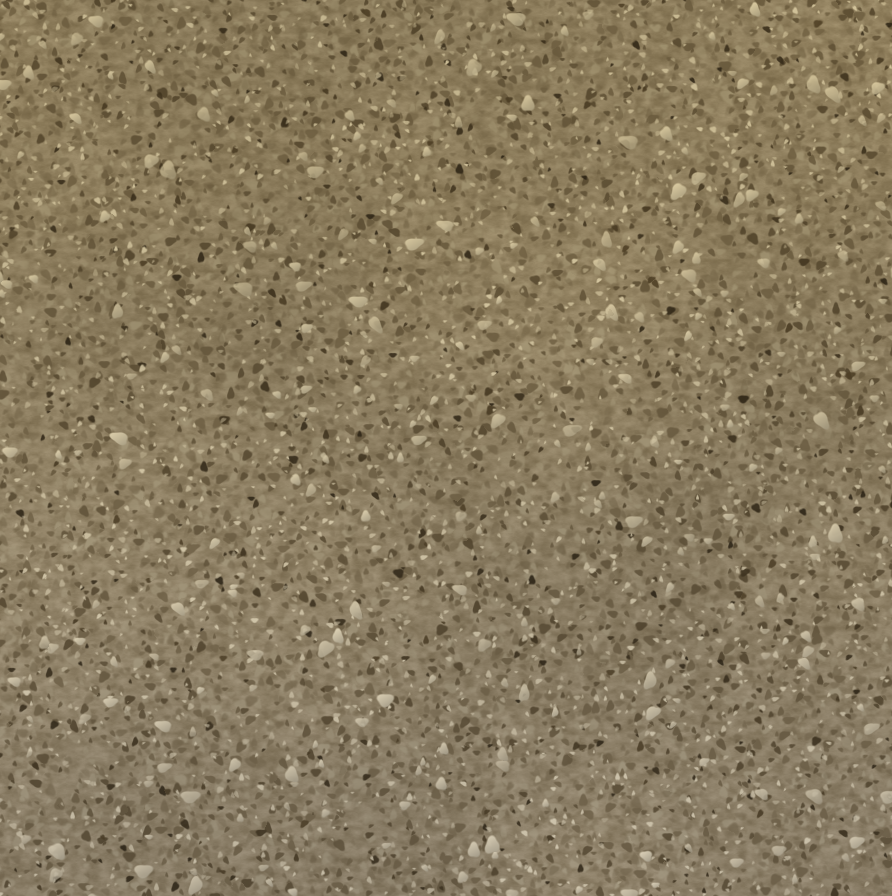
Write a WebGL 2 fragment shader that draws this texture.

```glsl
#version 300 es
precision highp float;
// Fine speckled stone: dark and cream grains set in a mottled olive-tan ground.

uniform vec2 u_resolution;
out vec4 fragColor;

const vec3 GROUND = vec3(0.552, 0.494, 0.382);
const vec3 PALE   = vec3(0.625, 0.575, 0.460);
const vec3 BROWN  = vec3(0.435, 0.378, 0.272);
const vec3 UMBER  = vec3(0.270, 0.220, 0.135);
const vec3 CREAM  = vec3(0.800, 0.750, 0.625);

// Three independent random values in 0..1 for a cell and a seed.
vec3 hash3(vec2 cell, int seed) {
    uvec3 v = uvec3(ivec3(ivec2(cell), seed)) * 1664525u + 1013904223u;
    v.x += v.y * v.z; v.y += v.z * v.x; v.z += v.x * v.y;
    v ^= v >> 16u;
    v.x += v.y * v.z; v.y += v.z * v.x; v.z += v.x * v.y;
    return vec3(v >> 8u) / float(1 << 24);
}

float valueNoise(vec2 p, int seed) {
    vec2 cell = floor(p);
    vec2 f = fract(p);
    f = f * f * (3.0 - 2.0 * f);
    float low  = mix(hash3(cell, seed).x, hash3(cell + vec2(1, 0), seed).x, f.x);
    float high = mix(hash3(cell + vec2(0, 1), seed).x, hash3(cell + vec2(1, 1), seed).x, f.x);
    return mix(low, high, f.y);
}

float fbm(vec2 p, int seed) {
    float sum = 0.0, gain = 0.5;
    for (int i = 0; i < 4; i++) {
        sum += gain * valueNoise(p, seed + i);
        p = p * 2.03 + 7.1;
        gain *= 0.5;
    }
    return sum / 0.9375;
}

// Scattered pebbles; radii are in canvas units.
// Returns coverage, a random tone per grain, and a slope that is high on its upper left.
vec3 grains(vec2 uv, float scale, float density, vec2 radii, float softness, int seed) {
    vec2 p = uv * scale;
    vec2 home = floor(p);
    vec3 result = vec3(0.0);
    for (int y = -1; y <= 1; y++) {
        for (int x = -1; x <= 1; x++) {
            vec2 cell = home + vec2(x, y);
            vec3 place = hash3(cell, seed);
            if (place.z > density) continue;
            vec3 form = hash3(cell, seed + 50);
            vec2 offset = p - cell - place.xy;
            float turn = form.x * 6.2832;
            float c = cos(turn), s = sin(turn);
            vec2 q = mat2(c, -s, s, c) * offset;
            q *= vec2(0.82, 1.0 + 0.45 * form.z);
            float radius = scale * mix(radii.x, radii.y, form.y * form.y);
            float angle = atan(q.y, q.x + 1e-5);
            float outline = radius * (1.0 + 0.14 * sin(3.0 * angle + turn * 5.0));
            float edge = softness * scale;
            float cover = 1.0 - smoothstep(-edge, edge, length(q) - outline);
            if (cover > result.x) {
                float slope = dot(offset, vec2(-0.5, 0.85)) / radius;
                result = vec3(cover, fract(form.z * 17.0 + form.x), slope);
            }
        }
    }
    return result;
}

void main() {
    float side = min(u_resolution.x, u_resolution.y);
    vec2 uv = gl_FragCoord.xy / side;
    float soft = max(0.0013, 0.7 / side);

    // Ground with broad light, warmth drifting upward, and short level streaks
    float broad = fbm(uv * 3.0, 1) - 0.5;
    float streak = fbm(uv * vec2(95.0, 170.0), 11) - 0.5;
    float mottle = valueNoise(uv * 120.0, 21) - 0.5;
    vec3 color = GROUND + 0.16 * streak + 0.045 * mottle;

    // Faint pale and brown grains sunk below the surface
    vec3 sunk = grains(uv, 75.0, 0.42, vec2(0.0025, 0.0065), soft * 1.4, 101);
    color = mix(color, PALE, sunk.x * (0.3 + 0.6 * sunk.y));
    sunk = grains(uv, 80.0, 0.50, vec2(0.0025, 0.0060), soft * 1.4, 102);
    color = mix(color, BROWN, sunk.x * (0.25 + 0.45 * sunk.y));

    // Clear brown grains and a few nearly black chips
    vec3 dark = grains(uv, 78.0, 0.48, vec2(0.0022, 0.0058), soft, 103);
    vec3 darkTone = mix(BROWN, UMBER, 0.75 * dark.y * dark.y);
    color = mix(color, darkTone, dark.x * 0.9);
    vec3 chip = grains(uv, 60.0, 0.14, vec2(0.0016, 0.0048), soft, 104);
    color = mix(color, UMBER * mix(0.65, 1.15, chip.y), chip.x * 0.9);

    // Fine cream specks and larger rounded beads, lit from above
    vec3 speck = grains(uv, 95.0, 0.27, vec2(0.0013, 0.0034), soft, 105);
    color = mix(color, CREAM, speck.x * (0.45 + 0.55 * speck.y));
    vec3 bead = grains(uv, 38.0, 0.20, vec2(0.0035, 0.0088), soft, 106);
    vec3 beadTone = CREAM * (0.95 + 0.10 * clamp(bead.z, -1.2, 1.2));
    color = mix(color, beadTone, bead.x * (0.65 + 0.35 * bead.y));

    // Uneven lighting: warmer at the top, greyer at the foot
    vec3 warmth = mix(vec3(0.985, 1.0, 1.06), vec3(1.01, 1.0, 0.95), smoothstep(0.0, 0.9, uv.y));
    color *= warmth * (1.0 + 0.14 * broad);
    fragColor = vec4(clamp(color, 0.0, 1.0), 1.0);
}
```
